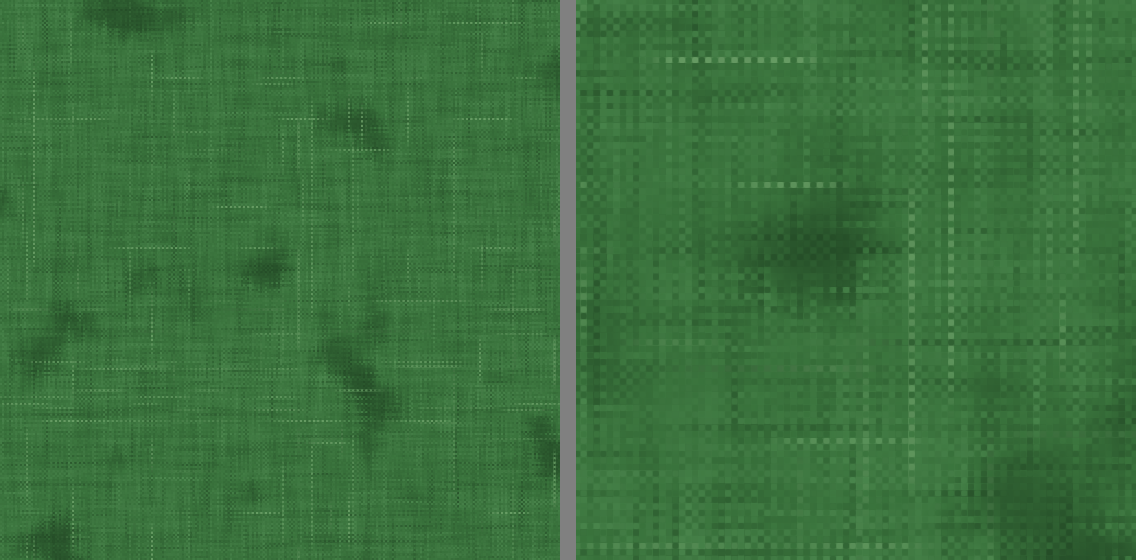
Left, the full canvas; right, a detail of the centre.
This texture is drawn by a WebGL 1 fragment shader. Its source:

```glsl
precision highp float;

uniform vec2 u_resolution;

const float THREADS = 256.0;
const float PI = 3.14159265;
const vec3 DARK_GREEN = vec3(0.17, 0.35, 0.18);
const vec3 MID_GREEN = vec3(0.22, 0.443, 0.23);
const vec3 LIGHT_GREEN = vec3(0.28, 0.51, 0.29);
const vec3 PALE_SLUB = vec3(0.45, 0.65, 0.43);

float hash(vec2 p) {
  vec3 q = fract(p.xyx * vec3(0.1031, 0.1030, 0.0973));
  q += dot(q, q.yzx + 33.33);
  return fract((q.x + q.y) * q.z);
}

vec2 gradient(vec2 cell) {
  float angle = 2.0 * PI * hash(cell);
  return vec2(cos(angle), sin(angle));
}

float gradientNoise(vec2 p) {
  vec2 i = floor(p);
  vec2 f = p - i;
  vec2 w = f * f * f * (f * (f * 6.0 - 15.0) + 10.0);
  vec2 e = vec2(1.0, 0.0);
  float low = mix(dot(gradient(i), f),
                  dot(gradient(i + e), f - e), w.x);
  float high = mix(dot(gradient(i + e.yx), f - e.yx),
                   dot(gradient(i + 1.0), f - 1.0), w.x);
  return mix(low, high, w.y);
}

// Uneven dye on one thread: fine streaks, wider bands and a fixed offset
float threadTone(float along, float id, float seed) {
  float streak = gradientNoise(vec2(along * 13.0 + seed, id * 7.31 + seed));
  float band = gradientNoise(vec2(along * 5.0 + seed, id * 0.17 + seed));
  float offset = hash(vec2(id, seed)) - 0.5;
  return 1.25 * streak + 0.8 * band + 0.55 * offset;
}

// Pale stretches on a few threads
float slub(float along, float id, float seed) {
  float strength = smoothstep(0.78, 1.0, hash(vec2(id, seed + 5.0)));
  float stretch = gradientNoise(vec2(along * 7.0 + seed, id * 5.37 + seed));
  return strength * smoothstep(0.12, 0.36, stretch);
}

// Soft dark blotches
float stain(vec2 p) {
  float blotch = gradientNoise(p * 5.5 + 41.0)
               + 0.55 * gradientNoise(p * 13.0 + 73.0);
  return smoothstep(0.2, 0.62, blotch);
}

// Colour of one thread; the stain wicks a little along it
vec3 threadColor(vec2 p, vec2 direction, float id, float seed) {
  float along = dot(p, direction);
  float wick = 0.035 * (hash(vec2(id, seed + 9.0)) - 0.5);
  float soaked = stain(p + direction * wick);
  float tone = 0.14 + threadTone(along, id, seed) * (1.0 - 0.5 * soaked);
  tone = clamp(tone - 1.25 * soaked, -1.5, 1.2);
  vec3 color = mix(MID_GREEN, LIGHT_GREEN, max(tone, 0.0));
  color = mix(color, DARK_GREEN, max(-tone, 0.0));
  return mix(color, PALE_SLUB, 0.75 * slub(along, id, seed));
}

void main() {
  vec2 p = gl_FragCoord.xy / u_resolution.y;
  vec2 weave = p * THREADS;
  vec2 id = floor(weave);

  // Plain weave: warp and weft take turns on top
  vec3 warp = threadColor(p, vec2(0.0, 1.0), id.x, 17.0);
  vec3 weft = threadColor(p, vec2(1.0, 0.0), id.y, 59.0);
  float crossing = sin(PI * weave.x) * sin(PI * weave.y);
  vec3 color = mix(warp, weft, smoothstep(-0.4, 0.4, crossing));

  // Small change of light from crossing to crossing
  color *= 1.0 + 0.05 * (hash(id + 113.0) - 0.5);
  gl_FragColor = vec4(color, 1.0);
}
```
